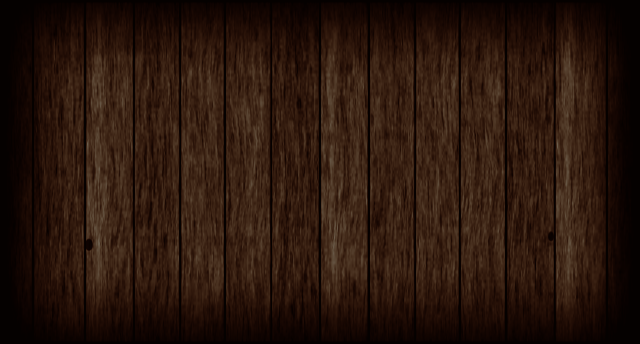
Write a Shadertoy shader that draws this texture.

```glsl
#define PITCH 0.0734
#define GAP_HALF 0.0014
#define BRIGHTNESS 0.76
#define GRAIN 1.0
#define SIDE_FADE 0.115
#define END_FADE 0.25
#define LIGHT_WOOD vec3(0.31, 0.22, 0.15)
#define TONE_CURVE vec3(1.0, 1.68, 2.3)
#define BLACK_WOOD vec3(0.018, 0.002, 0.0)

float hash(vec2 p, float seed) {
    vec3 q = fract(vec3(p.xyx + seed * 17.31) * vec3(0.1031, 0.1030, 0.0973));
    q += dot(q, q.yzx + 33.33);
    return fract((q.x + q.y) * q.z);
}

// Value noise in -1..1 that wraps once per canvas height
float noise(vec2 uv, vec2 freq, float seed) {
    vec2 p = uv * freq, i = floor(p), f = fract(p);
    f = f * f * (3.0 - 2.0 * f);
    float y0 = mod(i.y, freq.y), y1 = mod(i.y + 1.0, freq.y);
    float low = mix(hash(vec2(i.x, y0), seed), hash(vec2(i.x + 1.0, y0), seed), f.x);
    float high = mix(hash(vec2(i.x, y1), seed), hash(vec2(i.x + 1.0, y1), seed), f.x);
    return 2.0 * mix(low, high, f.y) - 1.0;
}

// Joint position: a rhythm of five widths, with wider outer boards
float jointX(float k) {
    float outer = 0.005 * sign(k) * step(5.5, abs(k));
    return 0.5 + k * PITCH + 0.003 * sin(k * 6.28319 / 5.0) + outer;
}

// Brightness of the wood; p.x starts at the left side of the board
float woodTone(vec2 p, float kind, float board) {
    float bend = noise(p, vec2(24.0, 4.0), kind + 31.0);
    vec2 g = p + vec2(0.006 * bend, 0.0);
    float broad = noise(g, vec2(42.0, 3.0), board + 50.0);
    float bands = noise(g, vec2(130.0, 4.0), kind + 7.0);
    float streaks = noise(g, vec2(270.0, 12.0), kind + 13.0);
    float fibres = noise(g, vec2(440.0, 30.0), board + 19.0);
    float specks = noise(g, vec2(490.0, 110.0), board + 41.0);
    float pores = smoothstep(0.3, 0.7, noise(g, vec2(380.0, 20.0), board + 23.0));
    float scratches = smoothstep(0.5, 0.85, noise(g, vec2(430.0, 24.0), board + 71.0));

    float tone = 1.0 + 0.06 * cos(kind * 2.51327) - 0.07 * step(3.5, kind);
    float worn = (1.0 - step(0.5, kind)) * smoothstep(0.032, 0.026, g.x);
    tone += worn * (0.18 + 0.1 * bands);
    float detail = 0.10 * broad + 0.09 * bands + 0.17 * streaks + 0.22 * fibres;
    return tone + GRAIN * (detail + 0.16 * specks - 0.28 * pores + 0.26 * scratches);
}

void mainImage(out vec4 fragColor, in vec2 fragCoord) {
    vec2 uv = fragCoord / iResolution.xy;
    float pixel = 0.6 / iResolution.x;

    // Find the board and the nearest joint
    float left = jointX(6.0) - 1.0, board = 6.0, joint = 1.0, nearest = 0.0;
    for (float k = -6.0; k < 6.5; k++) {
        float x = jointX(k), offset = uv.x - x;
        if (offset >= 0.0) { left = x; board = k; }
        if (abs(offset) < abs(joint)) { joint = offset; nearest = k; }
    }
    float kind = mod(board + 10.0, 5.0);
    float tone = BRIGHTNESS * woodTone(vec2(uv.x - left, uv.y), kind, board + 10.0);

    // Shaded board sides, a worn right lip and the dark joint
    float ragged = noise(vec2(0.5, uv.y), vec2(1.0, 32.0), nearest + 90.0);
    float halfWidth = GAP_HALF * (1.0 + 0.25 * ragged + 0.2 * sin(nearest * 2.1));
    float side = abs(joint);
    tone *= mix(0.75, 1.0, smoothstep(0.001, 0.004, side));
    float lip = smoothstep(0.0012, 0.0022, joint) * smoothstep(0.005, 0.003, joint);
    tone += 0.16 * lip * (0.6 + 0.4 * ragged);
    tone *= mix(0.04, 1.0, smoothstep(halfWidth - pixel, halfWidth + pixel, side));

    // Chipped notches beside the two outer joints
    vec2 notch = vec2(abs(uv.x - 0.5) - 0.361, uv.y - 0.3 + 0.012 * sign(0.5 - uv.x));
    float chip = length(notch / vec2(0.005, 0.015)) + 0.3 * ragged;
    tone *= mix(0.2, 1.0, smoothstep(0.7, 1.15, chip));

    // Darkness closing in from every side
    vec2 border = min(uv, 1.0 - uv);
    float light = smoothstep(-0.012, SIDE_FADE, border.x);
    light *= smoothstep(-0.09, END_FADE, border.y) * smoothstep(0.0, 0.012, border.y);
    light *= smoothstep(0.0, 0.012, border.x);
    tone = clamp(tone * light, 0.0, 1.35);

    vec3 color = max(LIGHT_WOOD * pow(vec3(tone), TONE_CURVE), BLACK_WOOD);
    fragColor = vec4(color, 1.0);
}
```
